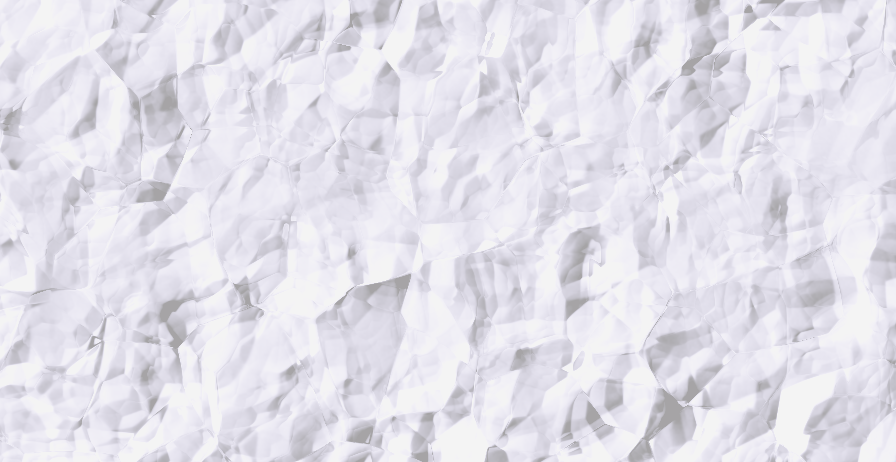
Give the GLSL for this texture, as a WebGL 2 fragment shader.

```glsl
#version 300 es
precision highp float;

// Crumpled white paper with a cool lilac shade, lit from the upper left.
// Each octave subtracts sharp valleys from sharp ridges (both smooth Voronoi
// height fields), leaving tilted facets whose slopes are summed and shaded.

uniform vec2 u_resolution;
out vec4 fragColor;

vec3 hash3(vec2 p) {
    vec3 q = fract(vec3(p.xyx) * vec3(0.1031, 0.1030, 0.0973));
    q += dot(q, q.yxz + 33.33);
    return fract((q.xxy + q.yzz) * q.zyx);
}

float valueNoise(vec2 p) {
    vec2 cell = floor(p);
    vec2 f = fract(p);
    f = f * f * (3.0 - 2.0 * f);
    float bottom = mix(hash3(cell).x, hash3(cell + vec2(1, 0)).x, f.x);
    float top = mix(hash3(cell + vec2(0, 1)).x, hash3(cell + 1.0).x, f.x);
    return mix(bottom, top, f.y);
}

// Gradient of a smooth minimum of stretched paraboloids (xy), crease mask (z)
vec3 foldSlope(vec2 p, float sharpness) {
    vec2 cell = floor(p);
    vec2 slope = vec2(0.0);
    float lowest = 10.0;
    float total = 0.0;
    float squares = 0.0;
    for (int y = -1; y <= 1; y++) {
        for (int x = -1; x <= 1; x++) {
            vec2 id = cell + vec2(x, y);
            vec3 rnd = hash3(id + 57.0);
            vec2 d = p - id - 0.04 - 0.92 * rnd.xy;
            vec2 axis = vec2(cos(6.2832 * rnd.z), sin(6.2832 * rnd.z));
            vec2 g = d + 0.7 * axis * dot(d, axis);

            // Weights stay relative to the lowest height so far
            float height = dot(d, g);
            float base = min(lowest, height);
            float keep = exp(sharpness * (base - lowest));
            float w = exp(sharpness * (base - height));
            slope = slope * keep + w * g;
            total = total * keep + w;
            squares = squares * keep * keep + w * w;
            lowest = base;
        }
    }
    return vec3(slope / total, 1.0 - squares / (total * total));
}

void main() {
    vec2 uv = gl_FragCoord.xy / u_resolution.y;
    vec2 lightDir = normalize(vec2(-0.86, 0.5));

    // Gentle bending so that creases are not perfectly straight
    vec2 p = uv + 0.03 * vec2(valueNoise(uv * 6.0 + 3.0), valueNoise(uv * 6.0 + 41.0));

    // Facets from broad folds down to fine wrinkles
    float tone = 0.0;
    float scale = 4.3;
    float weights[4] = float[4](0.5, 0.8, 0.6, 0.3);
    for (int i = 0; i < 4; i++) {
        vec2 seed = vec2(19.3, 31.7) * float(i + 1);
        float sharpness = max(280.0 / scale, 12.0);
        vec3 ridge = foldSlope(p * scale + seed, sharpness);
        vec3 valley = foldSlope(p * scale + seed + 113.5, 0.6 * sharpness);
        vec2 slope = ridge.xy - 0.85 * valley.xy;

        // Uneven crumpling, with pinched shadows and highlights on the creases
        float patches = valueNoise(uv * scale * 0.8 + seed);
        float crumple = 0.3 + 1.3 * smoothstep(0.15, 0.85, patches);
        float pinch = ridge.z * (valueNoise(uv * scale * 2.0 + seed.yx) - 0.65);
        tone += weights[i] * crumple * (1.8 * dot(slope, lightDir) + 1.3 * pinch);

        // Break finer wrinkles where they cross coarser folds
        p += 0.12 * slope / scale;
        scale *= 1.8;
    }

    // Broad undulation and faint paper fibre
    tone += 0.3 * (valueNoise(uv * 4.0 + 15.0) - 0.5);
    tone += 0.14 * (valueNoise(uv * 190.0) - 0.5);
    tone = clamp(tone, -3.0, 1.6);

    // Lilac shadows rising to neutral white
    vec3 color = vec3(0.908, 0.900, 0.943)
        + vec3(0.050, 0.052, 0.040) * tone
        - vec3(0.012, 0.011, 0.019) * tone * tone;
    fragColor = vec4(color, 1.0);
}
```
